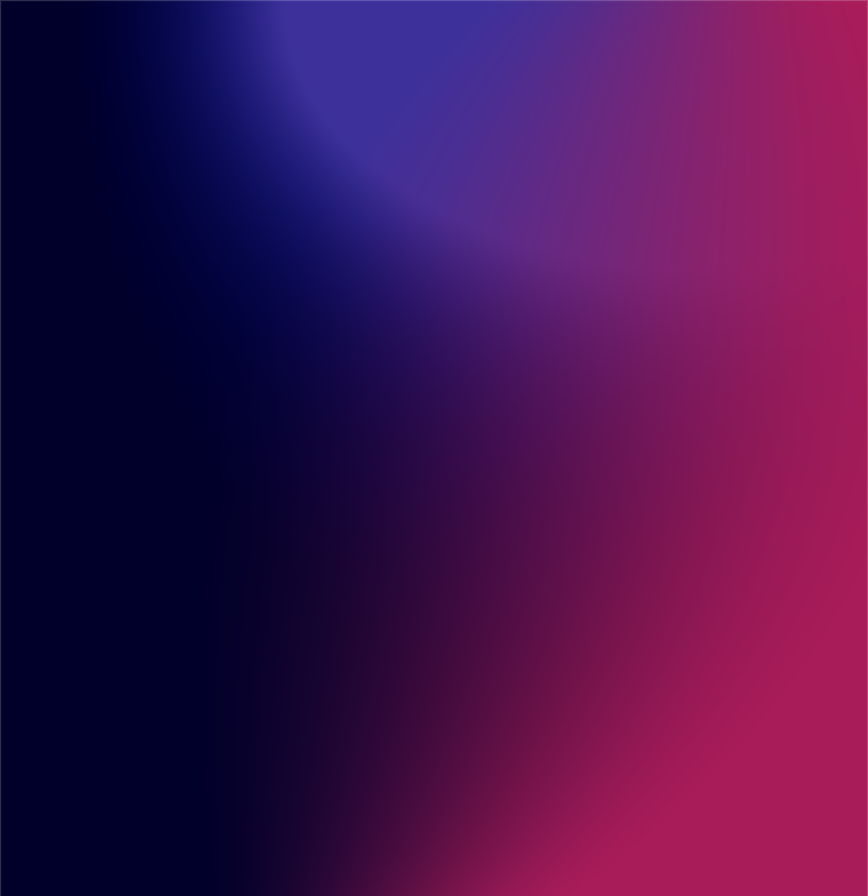
Reproduce this background procedurally as a Shadertoy shader.

```glsl
// A soft gradient backdrop: deep navy on the left, a violet glow spreading
// from the top, and crimson flooding in from the right along a curved front.
// Two scalar fields (glow and flood) drive the colour blends.

#define NAVY vec3(0.0, 0.0, 0.165)
#define VIOLET vec3(0.24, 0.19, 0.605)
#define CRIMSON vec3(0.66, 0.11, 0.35)
#define GLOW_CENTER vec2(0.80, 0.0)
#define GLOW_INNER vec2(0.47, 0.30)
#define GLOW_OUTER vec2(0.72, 0.84)
#define GLOW_CURVE vec3(1.9, 1.6, 1.0)
#define RIM_WIDTH 0.0013
#define RIM_ALPHA 0.18

// 1 inside the inner ellipse, falling to 0 at the outer one
float violetGlow(vec2 p) {
    vec2 d = p - GLOW_CENTER;
    float inner = length(d / GLOW_INNER);
    float outer = length(d / GLOW_OUTER);
    float t = clamp((1.0 - outer) / max(inner - outer, 0.001), 0.0, 1.0);
    return mix(t, smoothstep(0.0, 1.0, t), 0.4);
}

// Left-to-right ramp whose middle and softness vary with the depth p.y
float crimsonFlood(vec2 p) {
    float y = p.y;
    float middle = 0.77 - 0.32 * y + 0.32 * y * y * (1.0 - y);
    float softness = 0.235 + 0.84 * y * (1.0 - y);
    return smoothstep(middle - softness, middle + softness, p.x);
}

// Thin pale line along the left, right and top borders
float rim(vec2 fragCoord) {
    float sides = min(fragCoord.x, iResolution.x - fragCoord.x);
    float d = min(sides, iResolution.y - fragCoord.y);
    return clamp(RIM_WIDTH * iResolution.y - d + 0.5, 0.0, 1.0);
}

void mainImage(out vec4 fragColor, in vec2 fragCoord) {
    // x runs rightwards, y runs down from the top edge
    vec2 p = fragCoord / iResolution.xy;
    p.y = 1.0 - p.y;

    // Blue rises before red and green, so the glow's fringe stays blue
    vec3 color = mix(NAVY, VIOLET, pow(vec3(violetGlow(p)), GLOW_CURVE));
    color = mix(color, CRIMSON, crimsonFlood(p));
    color = mix(color, vec3(1.0), RIM_ALPHA * rim(fragCoord));

    fragColor = vec4(color, 1.0);
}
```
